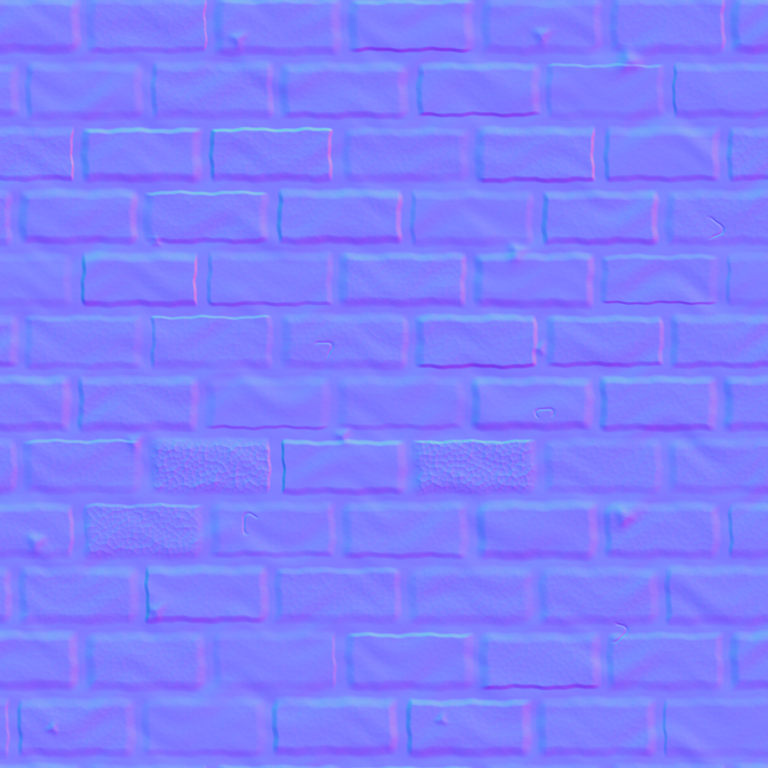
This texture map is drawn by a Shadertoy shader. Its source:

```glsl
// Tangent-space normal map of a worn brick wall: 6 bricks across, 12 courses, half-brick bond.

const float TAU = 6.2831853;
const vec2  BRICKS = vec2(6.0, 12.0);          // repeats across and down
const vec2  HALF_JOINT = vec2(0.0085, 0.0092); // half of the mortar width
const float BRICK_HEIGHT = 0.0021;             // relief above the mortar
const float EDGE_SOFT = 0.0160;                // widest bevel
const float EDGE_SHARP = 0.0040;               // narrowest bevel
const float WAVE_SLOPE = 0.024;                // slope of each broad wave
const float GRAIN_CELLS = 150.0;
const float GRAIN_HEIGHT = 0.00022;
const float SCAR_CELLS = 8.0;
const float LUMP_HEIGHT = 0.0034;
const float GROOVE_DEPTH = 0.0007;
const float SAMPLE_STEP = 0.0010;              // offset for the slope estimate

vec4 hash4(vec2 p) {
    vec4 q = fract(p.xyxy * vec4(0.1031, 0.1030, 0.0973, 0.1099));
    q += dot(q, q.wzxy + 33.33);
    return fract((q.xxyz + q.yzzw) * q.zywx);
}

// Squared distance to the nearest feature point, tiling over the unit square
float cellular(vec2 p, float cells) {
    p *= cells;
    vec2 cell = floor(p), f = p - cell;
    float nearest = 2.0;
    for (int y = -1; y <= 1; y++)
    for (int x = -1; x <= 1; x++) {
        vec2 o = vec2(x, y);
        vec2 d = o + hash4(mod(cell + o, cells) + 3.7).xy - f;
        nearest = min(nearest, dot(d, d));
    }
    return nearest;
}

// Broad unevenness: layered sines with whole frequencies, bent by one another
float waves(vec2 p) {
    float sum = 0.0;
    vec2 bend = 0.012 * sin(TAU * (p.yx * vec2(5.0, 7.0) + vec2(0.1, 0.6)));
    for (int i = 1; i <= 5; i++) {
        float n = float(i);
        vec2 freq = vec2(floor(mod(n * 5.0, 9.0)) - 4.0, 4.0 + 5.0 * n);
        float phase = n * 2.4 + 1.5 * sin(TAU * (n + 2.0) * p.x + n);
        sum += sin(TAU * dot(freq, p + bend) + phase) / (TAU * freq.y);
    }
    return sum * WAVE_SLOPE;
}

// Sparse mortar lumps and curved scratches
float scars(vec2 p) {
    vec2 g = p * SCAR_CELLS, cell = floor(g);
    vec4 rnd = hash4(mod(cell, SCAR_CELLS) + 41.0);
    vec2 d = (g - cell - mix(vec2(0.32), vec2(0.68), rnd.xy)) / SCAR_CELLS;
    float angle = atan(d.y, d.x + 1e-6);
    float r = length(d) * (1.0 + 0.18 * sin(3.0 * angle + rnd.w * TAU));
    if (rnd.z < 0.22) {
        float radius = mix(0.007, 0.014, rnd.w);
        float arc = smoothstep(-0.5, 0.2, sin(angle + rnd.x * TAU));
        float offset = (r - radius) / 0.0018;
        return -GROOVE_DEPTH * arc * exp(-offset * offset);
    }
    if (rnd.z < 0.42) {
        float spread = r / mix(0.005, 0.013, rnd.w);
        return LUMP_HEIGHT * mix(0.4, 1.0, rnd.w) * exp(-spread * spread);
    }
    return 0.0;
}

float wallHeight(vec2 p) {
    // Wobbling outlines and slightly uneven spacing of courses and bricks
    vec2 q = p + 0.0011 * sin(TAU * (p.yx * vec2(17.0, 13.0) + p * vec2(6.0, 9.0)))
               + 0.0005 * sin(TAU * p.yx * vec2(43.0, 37.0));
    float v = BRICKS.y * q.y - 0.148 + 0.07 * cos(TAU * (q.y - 0.833));
    float course = mod(floor(v), BRICKS.y);
    float shift = 0.5 * mod(course, 2.0) + 0.08 * (hash4(vec2(course, 9.0)).x - 0.5);
    float u = BRICKS.x * (q.x - 0.0078 * (1.0 - cos(TAU * (q.x - 0.2)))) - 0.11 - shift;

    vec2 id = vec2(mod(floor(u), BRICKS.x), course);
    vec2 f = fract(vec2(u, v));
    vec4 rnd = hash4(id + 17.0);
    vec4 sides = hash4(id + 71.0);

    // Distance inside the left, bottom, right and top edges, each with its own bevel
    vec4 inside = vec4(f, 1.0 - f) / BRICKS.xyxy - HALF_JOINT.xyxy;
    inside += 0.003 * (hash4(id + 113.0) - 0.5);
    vec4 bevel = mix(vec4(EDGE_SOFT), vec4(EDGE_SHARP), sides * sides * sides);
    vec4 ramp = smoothstep(-0.4 * bevel, 0.6 * bevel, inside);
    float brick = ramp.x * ramp.y * ramp.z * ramp.w;

    // Faces range from smooth to rough; mortar stays smooth
    float rough = mix(0.5, 1.2, rnd.y) + 3.0 * smoothstep(0.93, 0.97, rnd.z);
    float grain = GRAIN_HEIGHT * mix(0.35, rough, brick) * cellular(p, GRAIN_CELLS);
    return BRICK_HEIGHT * mix(0.55, 1.35, rnd.x) * brick + grain + waves(p) + scars(p);
}

void mainImage(out vec4 fragColor, in vec2 fragCoord) {
    vec2 uv = fragCoord / iResolution.xy;
    vec2 e = vec2(SAMPLE_STEP, 0.0);
    vec2 slope = vec2(wallHeight(uv + e.xy) - wallHeight(uv - e.xy),
                      wallHeight(uv + e.yx) - wallHeight(uv - e.yx)) / (2.0 * SAMPLE_STEP);
    vec3 normal = normalize(vec3(-slope, 1.0));
    fragColor = vec4(0.5 + 0.5 * normal, 1.0);
}
```
